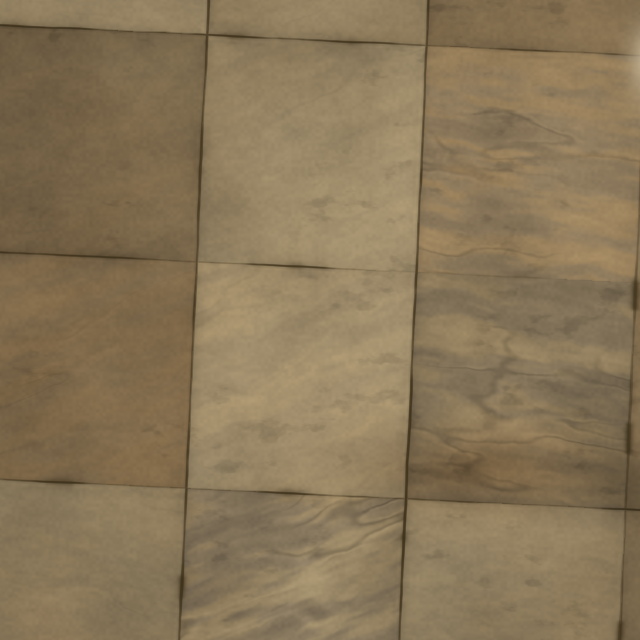
Write a Shadertoy shader that draws this texture.

```glsl
// Worn stone paving: a slightly skewed grid of large square slabs with uneven joints.
// Each slab has its own lightness, warmth and veining; layered value noise adds
// blotches, streaks, grain and grime, and a soft light falls over the whole floor.

const vec2  SLAB_SIZE   = vec2(0.344, 0.355);
const vec2  GRID_ORIGIN = vec2(0.280, 0.251);
const vec2  GRID_SKEW   = vec2(-0.046, 0.048);
const vec2  JOINT_WIDTH = vec2(0.0015, 0.0009);   // half widths: upright, level
const float JOINT_SOFT  = 0.0018;
const float WAVER       = 0.0024;
const float RISING_VEIN = 0.36;                   // vein angles in radians
const float FALLING_VEIN = -0.13;

const vec3 OLIVE = vec3(0.605, 0.535, 0.405);
const vec3 BROWN = vec3(0.575, 0.470, 0.325);
const vec3 GREY  = vec3(0.550, 0.488, 0.395);
const vec3 JOINT = vec3(0.245, 0.195, 0.105);
const vec3 GLARE = vec3(0.800, 0.740, 0.620);

// Per slab, bottom row first: lightness, warmth, veining (sign picks the angle)
const vec3 SLABS[16] = vec3[16](
    vec3(0.97, 0.20, -0.20), vec3(0.94, 0.20, 1.00), vec3(0.97, 0.15, -0.25), vec3(0.82, 0.60, 0.10),
    vec3(0.90, 0.85, 0.25), vec3(1.03, 0.12, 0.30), vec3(0.92, 0.40, -0.75), vec3(0.90, 0.60, 0.10),
    vec3(0.85, 0.75, 0.15), vec3(1.00, 0.12, 0.20), vec3(1.00, 0.68, -0.70), vec3(1.00, 0.50, 0.10),
    vec3(1.02, 0.10, -0.15), vec3(0.96, 0.25, 0.15), vec3(0.91, 0.80, -0.15), vec3(0.95, 0.60, 0.10));

float hash(vec2 p) {
    p = fract(p * vec2(0.1031, 0.1137));
    p += dot(p, p.yx + 33.33);
    return fract((p.x + p.y) * p.x * 97.3);
}

float noise(vec2 p) {
    vec2 i = floor(p), f = fract(p);
    f = f * f * (3.0 - 2.0 * f);
    return mix(mix(hash(i), hash(i + vec2(1, 0)), f.x),
               mix(hash(i + vec2(0, 1)), hash(i + vec2(1, 1)), f.x), f.y);
}

float fbm(vec2 p) {
    float sum = 0.0, amp = 0.533;
    for (int i = 0; i < 4; i++) {
        sum += amp * noise(p);
        p = mat2(1.6, 1.2, -1.2, 1.6) * p + 7.3;
        amp *= 0.5;
    }
    return sum;
}

// Noise that keeps its stretch in every octave, for streaks
float streaks(vec2 p) {
    return 0.45 * noise(p) + 0.33 * noise(p * 2.1 + 7.7) + 0.22 * noise(p * 4.3 + 19.1);
}

float blob(vec2 p, vec2 center, vec2 radius) {
    vec2 d = (p - center) / radius;
    return exp(-dot(d, d));
}

// Stone surface of the slab in the given grid cell
vec3 slabColor(vec2 p, vec2 cell) {
    ivec2 c = clamp(ivec2(cell) + 1, 0, 3);
    vec3 slab = SLABS[c.y * 4 + c.x];
    vec2 seed = cell * 17.3 + 60.0;
    float veining = abs(slab.z);

    // Cloudy blotches, with a rusty stain low on the right
    float light = slab.x + 0.25 * (fbm(p * 6.0 + seed) - 0.5);
    float warmth = slab.y + 0.7 * (fbm(p * 4.0 + seed + 31.0) - 0.5);
    float rust = blob(p, vec2(0.75, 0.265), vec2(0.20, 0.060));
    warmth += 0.7 * rust;
    light -= 0.08 * rust;

    // Long streaks and thin, broken creases along the bedding of the stone
    float a = slab.z > 0.0 ? RISING_VEIN : FALLING_VEIN;
    vec2 along = vec2(cos(a), sin(a));
    vec2 q = vec2(dot(p, along), dot(p, vec2(-along.y, along.x)));
    q.y += 0.022 * (fbm(p * 15.0 + seed) - 0.5);
    float streak = streaks(q * vec2(7.0, 36.0) + seed);
    float patches = smoothstep(0.42, 0.70, noise(q * vec2(5.0, 13.0) + seed + 5.0));
    float ridge = streaks(q * vec2(3.0, 13.0) + seed + 9.0) - 0.5;
    float crease = 1.0 - smoothstep(0.0, 0.035, abs(ridge));
    float crest = 1.0 - smoothstep(0.0, 0.035, abs(ridge - 0.05));
    light -= veining * (0.36 * (streak - 0.47) + patches * (0.13 * crease - 0.05 * crest));

    vec3 col = mix(OLIVE, BROWN, clamp(warmth, 0.0, 1.1));
    col = mix(col, GREY, 0.7 * veining * smoothstep(0.35, 0.6, streak) * (1.0 - rust));

    // Fibrous grain, mottling and sparse scuffs
    light += 0.05 * (noise(p * 190.0) - 0.5) + 0.075 * (fbm(p * vec2(40.0, 75.0)) - 0.5);
    float scuff = smoothstep(0.60, 0.78, fbm(p * vec2(26.0, 48.0) + seed));
    light -= 0.09 * scuff * smoothstep(0.4, 0.7, noise(p * 7.0 + seed));
    return col * light;
}

void mainImage(out vec4 fragColor, in vec2 fragCoord) {
    vec2 p = fragCoord / iResolution.y;
    float soft = max(JOINT_SOFT, 1.0 / iResolution.y);

    // Skewed grid with nearly straight joints
    vec2 waver = vec2(fbm(p.yx * vec2(18.0, 3.0)), fbm(p * vec2(15.0, 3.0) + 40.0)) - 0.5;
    vec2 g = (p + GRID_SKEW * p.yx + WAVER * waver - GRID_ORIGIN) / SLAB_SIZE;
    vec2 line = floor(g + 0.5);
    vec2 toJoint = (g - line) * SLAB_SIZE;
    vec2 dist = abs(toJoint);
    vec3 col = slabColor(p, floor(g));

    // Joints fade and thicken along their length; level ones break up most
    vec2 wear = vec2(fbm(vec2(p.y * 13.0, line.x * 7.0 + 20.0)),
                     fbm(vec2(p.x * 11.0, line.y * 7.0 + 50.0)));
    vec2 strength = vec2(0.70, 0.35) + vec2(0.30, 0.60) * smoothstep(0.3, 0.6, wear);
    strength.x *= line.x > 1.5 ? 0.5 : (line.x < 0.5 ? 0.88 : 1.0);
    strength.y *= line.y > 0.5 && line.y < 1.5 ? 1.0 - 0.8 * smoothstep(0.50, 0.64, p.x) : 1.0;
    vec2 width = JOINT_WIDTH * (0.4 + 1.2 * wear);
    vec2 gap = strength * (1.0 - smoothstep(width - soft * 0.5, width + soft, dist));
    vec2 grime = strength * exp(-dist / (0.004 + 0.010 * wear));
    vec2 knots = smoothstep(0.62, 0.76, wear) * exp(-dist * dist / 0.00004);
    vec2 lip = strength * exp(-pow((toJoint + 0.006) / 0.0025, vec2(2.0)));

    col *= 1.0 + 0.05 * max(lip.x, lip.y);
    col *= 1.0 - 0.18 * max(grime.x, grime.y);
    col = mix(col, JOINT, 0.65 * max(knots.x, 0.5 * knots.y));
    col = mix(col, JOINT, 0.88 * max(gap.x, gap.y));

    // Soft light over the middle, a dim corner and a glare at the right edge
    col *= 0.92 + 0.11 * blob(p, vec2(0.55, 0.55), vec2(0.50, 0.55));
    col *= 1.0 - 0.20 * blob(p, vec2(0.99, 0.24), vec2(0.06, 0.05));
    col = mix(col, GLARE, 0.75 * blob(p, vec2(1.01, 0.905), vec2(0.025, 0.055)));
    fragColor = vec4(col, 1.0);
}
```
